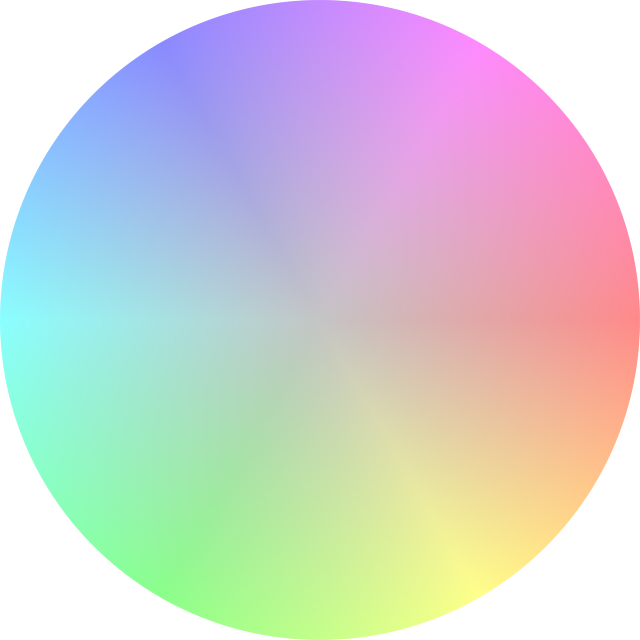
Reproduce this background procedurally as a three.js fragment shader.

```glsl
varying vec2 vUv;

const float TAU = 6.2831853;

// Hue in turns, saturation and lightness to RGB
vec3 hslToRgb(float hue, float saturation, float lightness) {
  vec3 pureHue = clamp(abs(mod(hue * 6.0 + vec3(0.0, 4.0, 2.0), 6.0) - 3.0) - 1.0, 0.0, 1.0);
  float chroma = saturation * (1.0 - abs(2.0 * lightness - 1.0));
  return lightness + chroma * (pureHue - 0.5);
}

void main() {
  vec2 fromCentre = vUv - 0.5;
  float radius = length(fromCentre);

  // Hue runs clockwise from red at the right; the centre is grey
  float angle = radius > 0.00001 ? atan(-fromCentre.y, fromCentre.x) : 0.0;
  float saturation = min(radius * 2.0, 1.0);
  vec3 wheel = hslToRgb(fract(angle / TAU), saturation, 0.77);

  // White surround with a softened rim
  float outside = smoothstep(0.499, 0.501, radius);
  gl_FragColor = vec4(mix(wheel, vec3(1.0), outside), 1.0);
}
```
